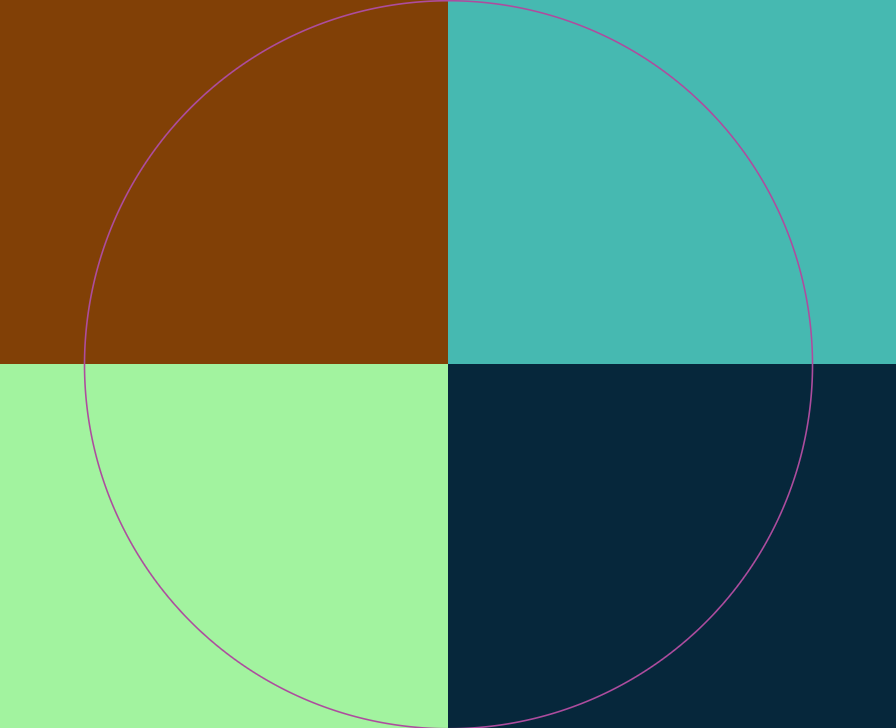
Reproduce this background procedurally as a WebGL 1 fragment shader.

```glsl
precision highp float;

uniform vec2 u_resolution;

const vec3 BROWN = vec3(0.506, 0.251, 0.025);
const vec3 TEAL = vec3(0.275, 0.727, 0.694);
const vec3 GREEN = vec3(0.634, 0.953, 0.622);
const vec3 NAVY = vec3(0.025, 0.153, 0.233);
const vec3 RING_COLOR = vec3(0.68, 0.30, 0.62);

// Lengths are in canvas heights, measured from the canvas centre.
const vec2 RING_CENTER = vec2(0.0007, -0.001);
const float RING_RADIUS = 0.5;
const float RING_WIDTH = 0.0022;

// Coverage of the side where the signed distance is positive.
float coverage(float signedDistance, float pixel) {
    return clamp(signedDistance / pixel + 0.5, 0.0, 1.0);
}

vec3 quadrants(vec2 p, float pixel) {
    float right = coverage(p.x, pixel);
    float top = coverage(p.y, pixel);
    return mix(mix(GREEN, NAVY, right), mix(BROWN, TEAL, right), top);
}

float ring(vec2 p, float pixel) {
    float fromLine = abs(length(p - RING_CENTER) - RING_RADIUS);
    return coverage(0.5 * RING_WIDTH - fromLine, pixel);
}

void main() {
    float pixel = 1.0 / u_resolution.y;
    vec2 p = (gl_FragCoord.xy - 0.5 * u_resolution) * pixel;

    vec3 color = quadrants(p, pixel);
    color = mix(color, RING_COLOR, ring(p, pixel));
    gl_FragColor = vec4(color, 1.0);
}
```
